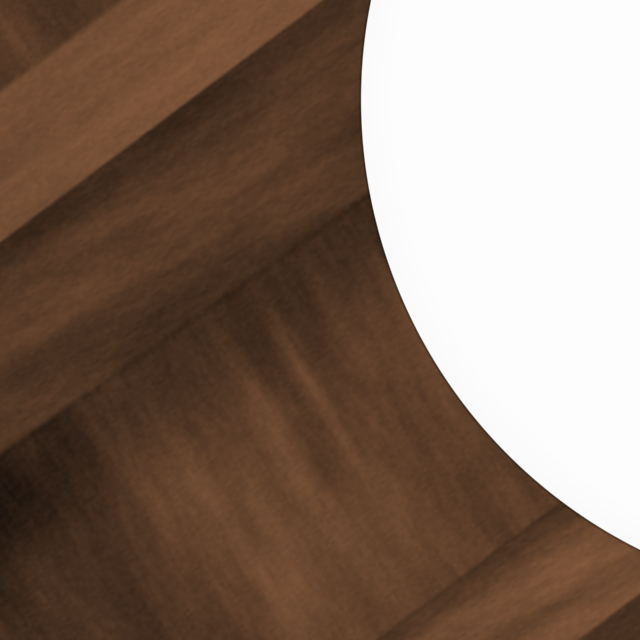
Write a Shadertoy shader that draws this texture.

```glsl
float hash(vec2 cell) {
    vec3 q = fract(cell.xyx * vec3(0.1031, 0.1030, 0.0973));
    q += dot(q, q.yzx + 33.33);
    return fract((q.x + q.y) * q.z);
}

float noise(vec2 p) {
    vec2 i = floor(p), f = fract(p);
    f = f * f * (3.0 - 2.0 * f);
    return mix(mix(hash(i), hash(i + vec2(1, 0)), f.x),
               mix(hash(i + vec2(0, 1)), hash(i + vec2(1, 1)), f.x), f.y);
}

// Zero-centred wood fibre, stretched along x
float grain(vec2 p) {
    p.y += 0.012 * noise(p * vec2(7.0, 13.0));
    float sum = 0.0, gain = 0.5;
    vec2 scale = vec2(4.0, 22.0);
    for (int i = 0; i < 5; i++) {
        sum += gain * (noise(p * scale + float(i) * 17.3) - 0.5);
        scale *= vec2(2.2, 1.9);
        gain *= 0.68;
    }
    return sum;
}

float blob(vec2 p, vec2 centre, vec2 size) {
    vec2 d = (p - centre) / size;
    return exp(-dot(d, d));
}

// Soft step at least one pixel wide
float edge(float x, float at, float softness) {
    float w = max(softness, 0.7 / iResolution.y);
    return smoothstep(at - w, at + w, x);
}

float crossBoard(vec2 b) {
    vec2 fibre = vec2(b.y, b.x - 0.1 * b.y);
    float shade = 0.355 + 0.14 * grain(fibre + 3.0);
    shade -= 0.10 * smoothstep(0.02, 0.22, b.y + 0.05 * noise(vec2(fibre.y * 30.0, 2.0)));
    shade -= 0.07 * (1.0 - smoothstep(0.12, 0.38, b.x));
    shade -= 0.04 * blob(b, vec2(0.16, 0.15), vec2(0.12, 0.07));
    shade += 0.05 * blob(b, vec2(0.47, -0.22), vec2(0.13, 0.16));
    // Pale streaks running down the board
    shade += 0.07 * blob(fibre, vec2(0.02, 0.626), vec2(0.15, 0.012));
    shade += 0.05 * blob(fibre, vec2(0.0, 0.396), vec2(0.17, 0.014));
    shade += 0.04 * blob(fibre, vec2(-0.05, 0.54), vec2(0.15, 0.025));
    return shade;
}

float darkBoard(vec2 b) {
    float shade = 0.29 + 0.15 * grain(vec2(b.x, b.y + 0.13 * b.x));
    shade += 0.06 * blob(b, vec2(0.42, 0.37), vec2(0.35, 0.07));
    shade += 0.03 * blob(b, vec2(0.85, 0.32), vec2(0.15, 0.08));
    return shade - 0.035 * smoothstep(0.42, 0.49, b.y);
}

float paleBoard(vec2 b) {
    float shade = 0.435 + 0.10 * grain(b + 7.0);
    shade += 0.035 * smoothstep(0.35, 0.75, b.x);
    return shade + 0.025 * blob(b, vec2(0.6, 0.53), vec2(0.35, 0.04));
}

float cornerBoard(vec2 b) {
    float shade = 0.41 + 0.18 * grain(vec2(b.x, b.y + 0.1 * b.x) + 11.0);
    shade -= 0.08 * (1.0 - smoothstep(0.0, 0.05, abs(b.y + 0.365)));
    return shade + 0.03 * blob(b, vec2(0.79, -0.47), vec2(0.15, 0.05));
}

void mainImage(out vec4 fragColor, in vec2 fragCoord) {
    vec2 p = fragCoord / iResolution.xy;
    // Board axes: x along the seams, y across them
    vec2 b = vec2(dot(p, vec2(0.8, 0.6)), dot(p, vec2(-0.6, 0.8)));

    // Boards stacked from the lower right to the upper left
    float shade = 0.29 + 0.12 * grain(b + 5.0);
    shade = mix(shade, cornerBoard(b), edge(b.y, -0.542, 0.004));
    shade = mix(shade, crossBoard(b), edge(b.y, -0.353, 0.004));
    shade = mix(shade, darkBoard(b), edge(b.y + 0.025 * b.x, 0.237, 0.008));
    shade = mix(shade, paleBoard(b), edge(b.y, 0.497, 0.004));
    float farBoard = 0.33 + 0.13 * grain(vec2(b.y, b.x) + 9.0);
    shade = mix(shade, farBoard, edge(b.y, 0.687, 0.006));

    // Thin shadows in the seams and fine pores
    shade -= 0.03 * blob(b, vec2(b.x, 0.232 - 0.025 * b.x), vec2(1.0, 0.006));
    shade -= 0.03 * blob(b, vec2(b.x, 0.685), vec2(1.0, 0.005));
    shade -= 0.03 * blob(b, vec2(b.x, -0.354), vec2(1.0, 0.004));
    shade += 0.035 * (noise(b * vec2(130.0, 210.0)) - 0.5);
    vec3 wood = shade * vec3(1.0, 0.675, 0.455);

    // White disc with a narrow dark rim
    float rim = length(p - vec2(1.349, 0.844)) - 0.785;
    wood *= 1.0 - 0.35 * (1.0 - smoothstep(0.0, 0.005, rim));
    vec3 white = vec3(0.992 - 0.012 * smoothstep(-0.06, 0.0, rim));
    fragColor = vec4(mix(white, wood, edge(rim, 0.0, 0.0015)), 1.0);
}
```
